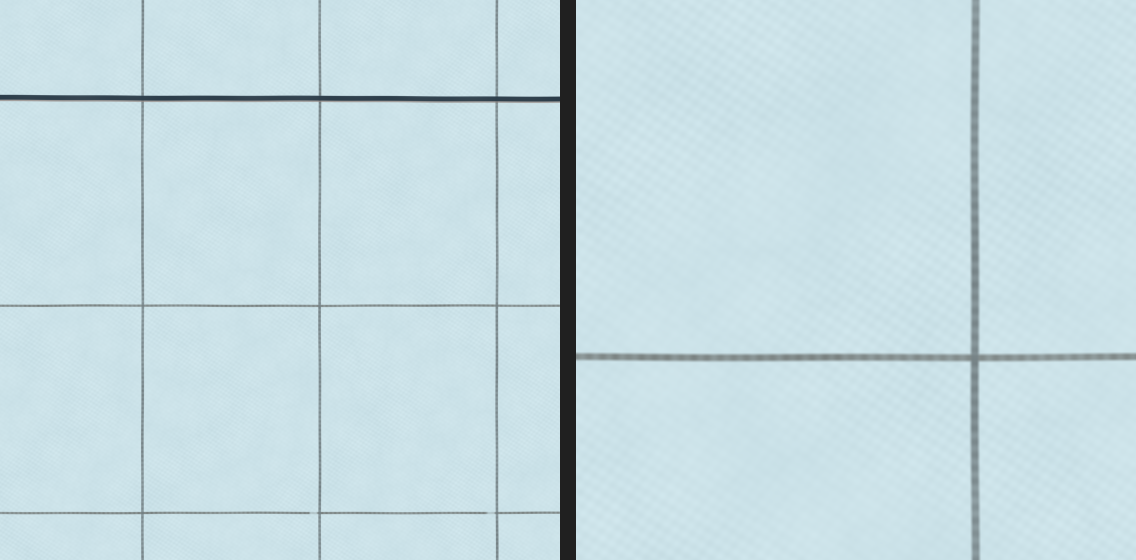
Left: the whole. Right: its middle third, enlarged.
Give the GLSL for this pattern, as a Shadertoy shader.

```glsl
// Pale blue woven cloth with a thin grey windowpane check and a bold navy cross stripe.

const vec2  PITCH        = vec2(0.3164, 0.3701);  // spacing of the check
const vec2  FIRST_LINE   = vec2(0.2546, 0.0840);  // first line from left and bottom
const float BOLD_EVERY   = 3.0;                   // one row in three is bold
const float BOLD_ROW     = 2.0;
const vec2  THIN_HALF    = vec2(0.0023, 0.0020);  // half widths: upright, level
const float BOLD_HALF    = 0.0043;
const float EDGE_SOFT    = 0.0013;
const float WOBBLE       = 0.0005;
const float THREAD_PITCH = 0.0078;
const float WEAVE_DEPTH  = 0.013;
const float CLOUD_SIZE   = 0.055;
const float CLOUD_DEPTH  = 0.022;
const float TAU          = 6.2831853;

const vec3 CLOTH   = vec3(0.795, 0.885, 0.910);
const vec3 UPRIGHT = vec3(0.450, 0.500, 0.515);
const vec3 LEVEL   = vec3(0.470, 0.500, 0.495);
const vec3 NAVY    = vec3(0.170, 0.240, 0.290);
const vec3 FRINGE  = vec3(0.580, 0.530, 0.510);

vec2 hash22(vec2 p) {
    vec3 q = fract(p.xyx * vec3(0.1031, 0.1030, 0.0973));
    q += dot(q, q.yzx + 33.33);
    return fract((q.xx + q.yz) * q.zy);
}

// Distance to the nearest scattered point
float cellular(vec2 p) {
    vec2 cell = floor(p);
    float nearest = 2.0;
    for (int y = -1; y <= 1; y++)
    for (int x = -1; x <= 1; x++) {
        vec2 c = cell + vec2(x, y);
        nearest = min(nearest, length(c + hash22(c) - p));
    }
    return nearest;
}

// Slow drift in -1..1
float drift(float t, float seed) {
    return 0.6 * sin(t * 11.0 + seed * 2.3) + 0.4 * sin(t * 37.0 + seed * 5.1);
}

float stripe(float offset, float halfWidth, float pixel) {
    float soft = max(EDGE_SOFT, 0.75 * pixel);
    return 1.0 - smoothstep(halfWidth - soft, halfWidth + soft, abs(offset));
}

// Fine twill: two crossing diagonals, faded out when too small to resolve
float twill(vec2 p, float pixel) {
    vec2 t = p * TAU / THREAD_PITCH;
    float weave = 0.6 * sin(t.x * 0.6 + t.y) + 0.4 * sin(t.x - t.y * 0.8);
    return weave * (1.0 - smoothstep(0.25, 0.5, pixel / THREAD_PITCH));
}

void mainImage(out vec4 fragColor, in vec2 fragCoord) {
    vec2 uv = fragCoord / iResolution.xy;
    float pixel = 1.0 / min(iResolution.x, iResolution.y);

    // Cloth: uneven twill over soft cloudy patches
    float cloud = cellular(uv / CLOUD_SIZE) - 0.5;
    float grain = cellular(uv / (THREAD_PITCH * 1.3)) - 0.5;
    float patchiness = 0.65 + 0.35 * sin(uv.x * 23.0 + 2.0 * sin(uv.y * 17.0));
    float weave = twill(uv, pixel);
    vec3 color = CLOTH + WEAVE_DEPTH * patchiness * weave;
    color -= CLOUD_DEPTH * vec3(1.0, 0.75, 0.65) * cloud + 0.012 * grain;

    // Signed offset to the nearest line on each axis
    vec2 index = floor((uv - FIRST_LINE) / PITCH + 0.5);
    vec2 offset = uv - FIRST_LINE - index * PITCH;
    offset += WOBBLE * vec2(drift(uv.y, index.x), drift(uv.x, index.y));

    // Beaded threads and worn ink
    vec2 bead = 0.5 + 0.5 * sin(uv.yx * TAU / THREAD_PITCH);
    vec2 wear = vec2(drift(uv.y * 1.7, index.x + 4.0), drift(uv.x * 1.7, index.y + 7.0));
    vec2 ink = 0.90 - 0.14 * bead + 0.08 * wear - 0.10 * grain;

    // Thin level lines, with a rubbed gap beside some crossings
    bool bold = mod(index.y, BOLD_EVERY) == BOLD_ROW;
    float rubbed = step(0.8, hash22(index + 12.0).x)
                 * (1.0 - smoothstep(0.004, 0.010, abs(offset.x + 0.011)));
    if (!bold) {
        float level = stripe(offset.y, THIN_HALF.y, pixel);
        color = mix(color, LEVEL, level * ink.y * (1.0 - 0.7 * rubbed));
    }

    // Thin upright lines
    color = mix(color, UPRIGHT, stripe(offset.x, THIN_HALF.x, pixel) * ink.x);

    // Bold stripe, slightly tilted, with a brownish lower edge
    if (bold) {
        float across = offset.y + 0.0026 * (uv.x - 0.5);
        color = mix(color, FRINGE, 0.75 * stripe(across + 0.0022, BOLD_HALF, pixel));
        color = mix(color, NAVY, stripe(across - 0.0004, BOLD_HALF, pixel) * (0.96 + 0.04 * wear.y));
    }

    fragColor = vec4(clamp(color, 0.0, 1.0), 1.0);
}
```
